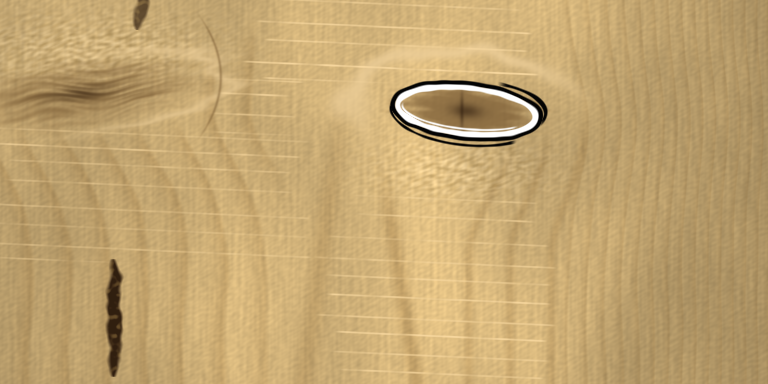
Write a Shadertoy shader that draws this texture.

```glsl
// Pale softwood board: two knots, curving rings, resin slits and saw scratches.
// One knot is circled by hand-drawn strokes. Rings are warped sawtooth phases;
// fibres and mottling come from gradient noise.
#define WOOD vec3(0.775, 0.66, 0.45)
#define PALE vec3(0.93, 0.81, 0.60)
#define RING vec3(0.57, 0.43, 0.23)
#define KNOT vec3(0.50, 0.38, 0.22)
#define CORE vec3(0.19, 0.12, 0.06)
#define RING_STRENGTH 0.46
#define FIBRE_STRENGTH 0.075
#define SCRATCH_STRENGTH 0.85
#define SCRATCH_SPACING 0.05
#define KNOT_A vec2(0.20, 0.755)
#define KNOT_B vec2(1.215, 0.711)

float hash(float n) { return fract(sin(n * 91.35) * 4375.85); }

vec2 gradient(vec2 i) {
    float a = 6.2832 * hash(dot(i, vec2(1.39, 3.41)));
    return vec2(cos(a), sin(a));
}

float noise(vec2 p) {
    vec2 i = floor(p), f = p - i, e = vec2(0, 1);
    vec2 u = f * f * (3.0 - 2.0 * f);
    float low = mix(dot(gradient(i), f), dot(gradient(i + e.yx), f - e.yx), u.x);
    float high = mix(dot(gradient(i + e), f - e), dot(gradient(i + 1.0), f - 1.0), u.x);
    return mix(low, high, u.y);
}

vec2 turn(vec2 p, float a) { return mat2(cos(a), -sin(a), sin(a), cos(a)) * p; }
float bell(float x, float w) { return exp(-x * x / (w * w)); }
float spot(vec2 p, vec2 r) { return bell(length(p / r), 1.0); }

// Soft rise towards a crisp late-wood edge
float sawRing(float phase) {
    float s = fract(phase);
    return s * s * s * smoothstep(1.0, 0.82, s);
}

float rings(vec2 p) {
    float bend = smoothstep(0.25, 0.72, p.y);
    float left = sawRing((p.x + 0.13 * bend * bend + 0.02 * noise(p * 5.0)) / 0.101 + 0.1);
    left *= smoothstep(0.78, 0.64, p.x) * smoothstep(0.72, 0.58, p.y - 0.25 * smoothstep(0.45, 0.6, p.x));
    float bulge = 0.075 * bell(p.y - 0.66, 0.17) * exp(-3.0 * max(p.x - 1.45, 0.0));
    float t = p.x - 1.43 - bulge + 0.012 * noise(p * 4.0);
    float sum = left + 0.75 * sawRing(18.0 * t + 14.0 * t * t) * smoothstep(0.0, 0.06, t);
    // Wide rings sweeping up to the circled knot
    for (float i = 0.0; i < 3.0; i++) {
        float x = 1.22 + 0.108 * i + (0.11 - 0.015 * i) * smoothstep(0.33, 0.64, p.y);
        sum += 0.55 * bell(p.x - x, 0.013) * smoothstep(0.66, 0.5, p.y - 0.04 * i);
    }
    sum += 0.75 * bell(p.x - 1.085 + 0.16 * p.y, 0.021) * smoothstep(0.62, 0.4, p.y);
    return sum + 0.5 * bell(p.x - 0.79 - 0.14 * p.y, 0.028) * smoothstep(0.85, 0.45, p.y);
}

// Slanted saw marks in a box given as (x0, x1, y0, y1)
float scratches(vec2 p, vec4 box, float px) {
    float v = (p.y + 0.045 * p.x) / SCRATCH_SPACING, row = floor(v);
    float h = hash(row + 13.0 * box.x);
    float d = abs(v - row - 0.3 - 0.4 * h) * SCRATCH_SPACING;
    float ends = smoothstep(0.0, 0.03, p.x - box.x - 0.12 * h) * smoothstep(0.0, 0.02, box.y - p.x - 0.06 * h);
    ends *= smoothstep(-0.02, 0.0, p.y - box.z) * smoothstep(0.02, 0.0, p.y - box.w);
    ends *= 0.8 + noise(p * vec2(18, 60));
    return smoothstep(0.002 + px, 0.0, d) * ends * (0.4 + 0.6 * hash(row + 5.0));
}

float slit(vec2 p, vec2 size, float px) {
    float taper = sqrt(max(1.0 - p.y * p.y / (size.y * size.y), 0.0));
    float d = abs(p.x + 0.012 * noise(vec2(p.y * 22.0, 3.0))) - size.x * taper * (1.0 + 0.7 * noise(p * 32.0));
    return smoothstep(px + 0.004, -0.006, d) * smoothstep(0.0, 0.25, taper);
}

// Elliptic pen line of uneven width
float stroke(vec2 p, vec2 r, float w, float px) {
    float k = length(p / r);
    float d = k * (k - 1.0) / max(length(p / (r * r)), 0.001);
    return smoothstep(px, -px, abs(d) - w * (1.0 + 0.7 * noise(p * 24.0)));
}

void mainImage(out vec4 fragColor, in vec2 fragCoord) {
    vec2 p = fragCoord / iResolution.y;
    float px = 1.0 / iResolution.y;
    vec2 a = turn(p - KNOT_A, 0.12), b = turn(p - KNOT_B, -0.1);

    // Board tone, rings and fibres
    vec3 col = WOOD * (1.0 + 0.09 * bell(p.x - 1.05, 0.45) + 0.14 * noise(p * vec2(4, 2.5)));
    col *= 1.0 - 0.13 * smoothstep(1.4, 2.0, p.x) - 0.1 * smoothstep(0.5, 0.0, p.x) * smoothstep(0.7, 0.2, p.y);
    col = mix(col, RING, RING_STRENGTH * rings(p));
    col *= 1.0 + FIBRE_STRENGTH * (noise(p * vec2(110, 9)) + noise(turn(p, 0.5) * vec2(60, 130)));

    // Rough patches around the knots
    float rough = spot(p - vec2(0.22, 0.87), vec2(0.32, 0.09)) + spot(p - vec2(1.2, 0.56), vec2(0.22, 0.08));
    col += rough * (0.02 + 0.2 * noise(turn(p, 0.3) * vec2(45, 110) + noise(p * 14.0)));

    // Left knot with sweeping streaks
    float ka = length(a / vec2(0.37, 0.095)) + 0.3 * noise(a * vec2(6, 30));
    float streak = noise(vec2(a.x * 8.0, a.y * 95.0 + 4.0 * noise(a * 6.0)));
    col = mix(col, KNOT, smoothstep(1.1, 0.1, ka) * (0.65 + 0.8 * streak));
    col = mix(col, CORE, 0.45 * spot(a, vec2(0.09, 0.02)) * (0.7 + 1.5 * streak));
    col = mix(col, PALE, 0.55 * bell(ka - 1.1, 0.09) * smoothstep(-0.2, 0.3, a.x));

    // Circled knot: halo, heart and check
    float halo = length(b / vec2(0.32, 0.165)) + 0.25 * noise(p * 9.0);
    col = mix(col, PALE, 0.75 * bell(halo - 0.95, 0.1) * smoothstep(-0.08, 0.12, b.y - 0.3 * b.x));
    float heart = length(b / vec2(0.19, 0.07)) + 0.4 * noise(b * vec2(14, 65));
    col = mix(col, KNOT, 0.8 * smoothstep(1.2, 0.5, heart));
    col = mix(col, CORE, 0.6 * spot(b, vec2(0.04, 0.018)));
    col = mix(col, CORE, 0.5 * spot(p - KNOT_B + vec2(0.012, 0), vec2(0.005, 0.045)));

    // Saw scratches
    float marks = scratches(p, vec4(0.6, 1.42, 0.8, 1.02), px) + scratches(p, vec4(0.8, 1.46, -0.02, 0.48), px);
    marks += 0.7 * scratches(p, vec4(-0.1, 0.82, 0.33, 0.66), px) + scratches(p, vec4(0.45, 0.82, 0.66, 0.78), px);
    col = mix(col, PALE * 1.06, SCRATCH_STRENGTH * min(marks, 1.0));

    // Resin slits and hairline crack
    vec3 resin = mix(CORE, RING * 0.7, smoothstep(0.0, 0.5, noise(p * 60.0)));
    col = mix(col, resin, slit(p - vec2(0.297, 0.172), vec2(0.018, 0.155), px));
    col = mix(col, resin, 0.7 * slit(turn(p - vec2(0.37, 0.99), -0.25), vec2(0.015, 0.07), px));
    float crack = 0.575 - 2.2 * (p.y - 0.8) * (p.y - 0.8);
    col = mix(col, KNOT, 0.5 * bell(p.x - crack, 0.004) * smoothstep(0.62, 0.7, p.y) * smoothstep(0.98, 0.9, p.y));

    // Hand-drawn loops
    float lower = smoothstep(0.01, -0.01, b.y) * smoothstep(0.14, 0.12, b.x);
    float upper = smoothstep(0.07, 0.1, b.x) * smoothstep(-0.03, 0.0, b.y);
    float ink = stroke(b, vec2(0.193, 0.071), 0.0065, px);
    ink = max(ink, lower * stroke(b + vec2(0, 0.008), vec2(0.197, 0.081), 0.0032, px));
    ink = max(ink, upper * stroke(turn(b, 0.07), vec2(0.206, 0.08), 0.0045, px));
    float chalk = stroke(b, vec2(0.18, 0.06), 0.0072, px);
    chalk = max(chalk, lower * stroke(b, vec2(0.168, 0.047), 0.0025, px));
    col = mix(mix(col, vec3(0.01), ink), vec3(1), chalk);
    fragColor = vec4(col, 1.0);
}
```
